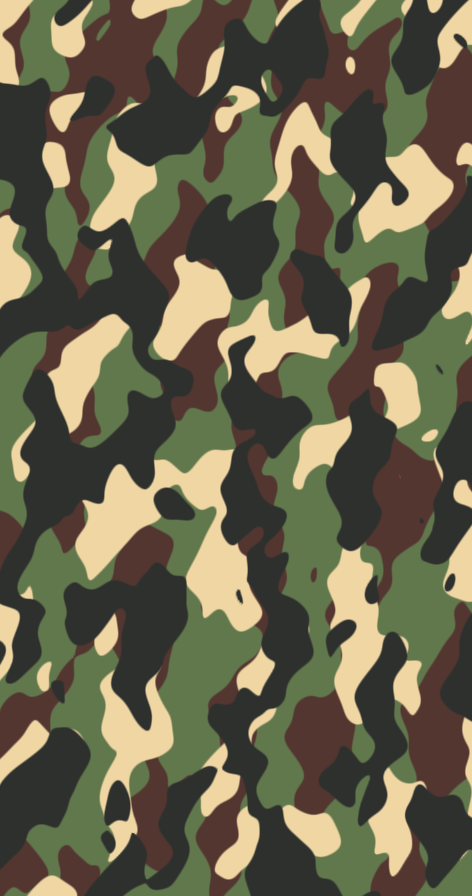
This pattern is drawn by a Shadertoy shader. Its source:

```glsl
// Woodland camouflage: brown, cream and black blotches stacked on green.
// Each layer is a sum of sine waves in scattered directions, scaled to unit
// variance and cut at a level that sets how much of the area it covers.

const float TAU = 6.28319;

float hash(float n) {
    return fract(sin(n * 12.9898) * 43758.5);
}

// Bends the plane so that outlines wobble.
vec2 warp(vec2 p, float seed) {
    p += 0.014 * sin(p.yx * vec2(27.0, 33.0) + seed);
    return p + 0.006 * sin(p.yx * vec2(63.0, 71.0) + seed * 2.0);
}

// Smooth random field; stretch < 1 lengthens features upward, lean tilts them.
float waveField(vec2 p, float seed, float stretch, float lean) {
    p = warp(p, seed);
    p.x -= lean * p.y;
    p.y *= stretch;
    float sum = 0.0, power = 0.0;
    for (int i = 0; i < 32; i++) {
        float n = float(i), t = n / 31.0;
        float frequency = mix(4.2, 16.0, t * t);
        float amplitude = pow(frequency, -1.1);
        float angle = 2.39996 * n + seed;
        float phase = TAU * hash(n + seed * 17.3);
        vec2 direction = vec2(cos(angle), sin(angle));
        sum += amplitude * sin(TAU * frequency * dot(p, direction) + phase);
        power += 0.5 * amplitude * amplitude;
    }
    return sum / sqrt(power);
}

// Antialiased cover where the field rises above the level.
float blotch(float field, float level) {
    float d = field - level;
    return smoothstep(-1.0, 1.0, d / max(fwidth(d), 1e-4));
}

void mainImage(out vec4 fragColor, in vec2 fragCoord) {
    vec2 p = fragCoord / iResolution.x;

    float brown = waveField(p, 3.7, 0.40, 0.12);
    float cream = waveField(p, 8.2, 0.56, 0.26);
    float black = waveField(p, 14.9, 0.62, 0.08);

    // Stack the inks from the ground up.
    vec3 color = vec3(0.38, 0.47, 0.30);
    color = mix(color, vec3(0.33, 0.21, 0.19), blotch(brown, 0.25));
    color = mix(color, vec3(0.94, 0.84, 0.64), blotch(cream, 0.52));
    color = mix(color, vec3(0.18, 0.19, 0.18), blotch(black, 0.40));

    fragColor = vec4(color, 1.0);
}
```
